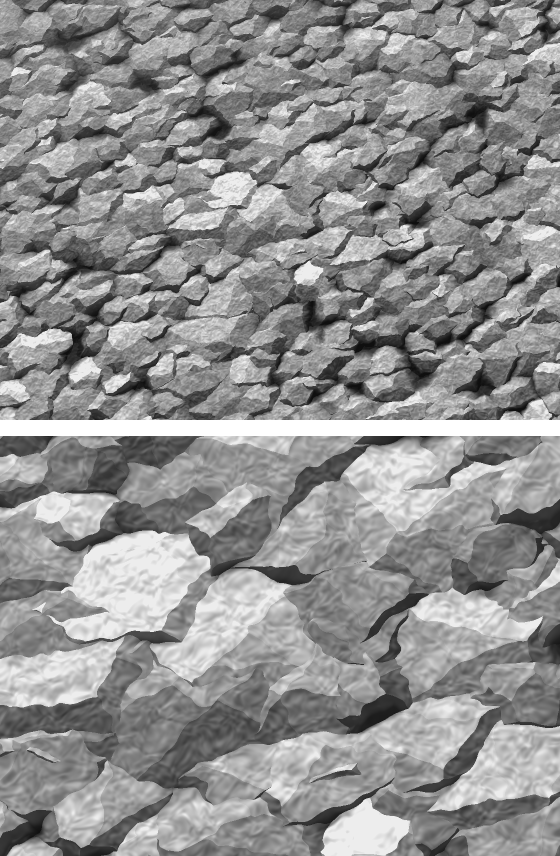
Top: the whole. Bottom: its middle third, enlarged.
A Shadertoy shader for this texture:

```glsl
const vec3 SUN = vec3(-0.22, 0.68, 0.70);
const float TAU = 6.2831853;

vec2 hash2(vec2 p) {
    vec3 q = fract(p.xyx * vec3(0.1031, 0.1030, 0.0973));
    q += dot(q, q.yzx + 33.33);
    return fract((q.xx + q.yz) * q.zy);
}

mat2 rotation(float angle) {
    float c = cos(angle), s = sin(angle);
    return mat2(c, s, -s, c);
}

float gradientNoise(vec2 p) {
    vec2 i = floor(p), f = fract(p);
    vec2 u = f * f * f * (f * (f * 6.0 - 15.0) + 10.0);
    vec2 e = vec2(0.0, 1.0);
    float a = dot(hash2(i) - 0.5, f);
    float b = dot(hash2(i + e.yx) - 0.5, f - e.yx);
    float c = dot(hash2(i + e.xy) - 0.5, f - e.xy);
    float d = dot(hash2(i + e.yy) - 0.5, f - e.yy);
    return 2.0 * mix(mix(a, b, u.x), mix(c, d, u.x), u.y);
}

float fbm(vec2 p) {
    float sum = 0.0, amplitude = 0.6;
    for (int i = 0; i < 3; i++) {
        sum += amplitude * gradientNoise(p);
        p = rotation(0.6) * p * 2.1 + 7.3;
        amplitude *= 0.75;
    }
    return sum;
}

// Keeps the lower of two planes; each holds height and slope
vec3 lower(vec3 a, vec3 b) {
    return a.x < b.x ? a : b;
}

vec3 crown(vec2 r, vec2 seed, float height) {
    vec2 tilt = (hash2(seed) - 0.5) * 1.1;
    return vec3(height + dot(tilt, r), tilt);
}

// Faceted stone: two crown planes and a ring of sloping sides
vec3 stone(vec2 r, vec2 seed) {
    vec3 facet = lower(crown(r, seed + 5.7, 0.46), crown(r, seed + 71.9, 0.52));
    for (int i = 0; i < 6; i++) {
        vec2 rnd = hash2(seed + 13.7 * float(i + 1));
        float angle = (float(i) + 0.85 * rnd.x) * TAU / 6.0;
        vec2 dir = vec2(cos(angle), sin(angle));
        float steep = mix(0.6, 2.4, rnd.y);
        facet = lower(facet, vec3(steep * (0.95 - dot(dir, r)), -steep * dir));
    }
    return facet;
}

// Highest stone of the pile at p; its cell is written to id.
vec3 pile(vec2 p, out vec2 id) {
    vec3 best = vec3(-0.8, 0.0, 0.0);
    vec2 cell = floor(p);
    id = cell;
    for (int y = -2; y <= 2; y++)
    for (int x = -2; x <= 2; x++) {
        vec2 c = cell + vec2(x, y);
        vec2 seed = c + 200.0;
        vec2 rnd = hash2(seed + 41.3);
        float big = rnd.x * rnd.x;
        vec2 size = mix(0.46, 0.95, big) * vec2(1.1, mix(0.75, 1.1, rnd.y));
        mat2 turn = rotation((hash2(seed + 23.9).y - 0.5) * 2.4);
        vec2 r = turn * (p - c - hash2(seed)) / size;
        if (dot(r, r) > 2.6) continue;
        vec3 s = stone(r, seed);
        s.x += 0.45 * hash2(seed + 91.1).x;
        if (s.x > best.x) {
            best = vec3(s.x, (s.yz / size) * turn);
            id = c;
        }
    }
    return best;
}

float shade(vec2 uv) {
    // Leaning bank: stones grow toward the lower edge
    mat2 lean = rotation(-0.42);
    vec2 p = lean * vec2((uv.x - 0.67) * (0.88 + 0.24 * uv.y), uv.y * (0.9 + 0.12 * uv.y));
    p = p * vec2(13.5, 18.0) + 30.0;
    p += 0.13 * vec2(gradientNoise(p * 2.7), gradientNoise(p * 2.7 + 50.0));
    p += 0.06 * vec2(gradientNoise(p * 6.5), gradientNoise(p * 6.5 + 90.0));

    vec2 id, blockerId;
    vec2 sunDir = lean * SUN.xy;
    vec3 s = pile(p, id);
    float blocker = pile(p + sunDir * 0.24, blockerId).x;

    // Rough surface relief
    vec2 grainPos = p * vec2(3.2, 2.7) + id * 3.7;
    float grain = fbm(grainPos);
    float relief = grain - fbm(grainPos + sunDir * 0.22);

    // Sunlight, cast shadow and dark crevices
    vec3 normal = normalize(vec3(-s.yz * 0.55, 1.0));
    float sun = max(dot(normal, vec3(sunDir, SUN.z)) + 0.55 * relief, 0.0);
    float shadow = smoothstep(0.08, 0.5, blocker - s.x - 0.08);
    float crevice = smoothstep(-0.4, 0.3, s.x);

    // Mostly mid grey stones with a few pale ones
    vec2 rnd = hash2(id + 317.0);
    float albedo = mix(0.62, 0.84, rnd.x) + 0.16 * step(0.94, rnd.y);
    albedo += 0.28 * grain;
    float light = (0.28 + 0.80 * sun) * mix(1.0, 0.5, shadow) * mix(0.3, 1.0, crevice);
    float haze = 0.2 * smoothstep(0.3, 1.3, uv.y - 0.4 * uv.x + 0.3);
    return mix(albedo * light, 0.56, haze);
}

void mainImage(out vec4 fragColor, in vec2 fragCoord) {
    // Four samples smooth the stone edges
    float grey = 0.0;
    for (int i = 0; i < 4; i++) {
        vec2 offset = vec2(i % 2, i / 2) * 0.5 - 0.25;
        grey += 0.25 * shade((fragCoord + offset) / iResolution.y);
    }
    fragColor = vec4(vec3(clamp(grey, 0.06, 0.93)), 1.0);
}
```
